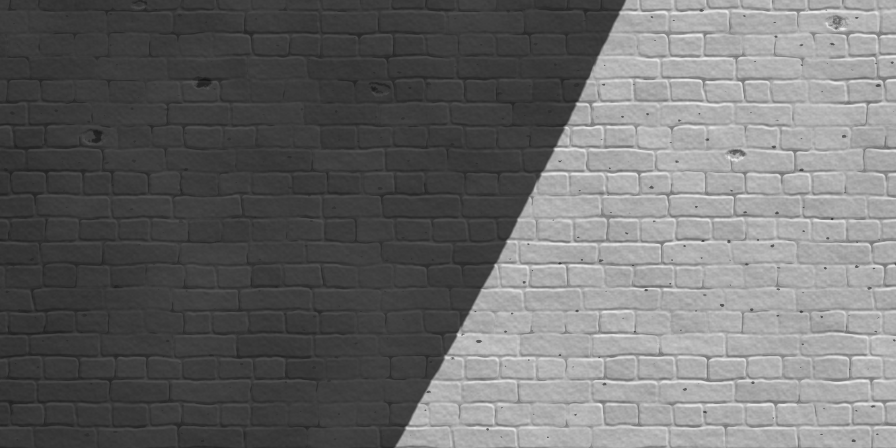
A Shadertoy shader for this texture:

```glsl
const float COURSE = 0.0516;          // height of one row of bricks
const float STRETCHER = 0.156;        // long brick; a header is half as long
const float ROW_ORIGIN = 0.667;
const float STRETCHER_ORIGIN = 0.693;
const float HEADER_ORIGIN = 0.719;
const float CORNER = 0.010;           // rounding of the brick corners
const float RELIEF = 0.0040;          // how far bricks stand proud
const vec2 LIGHT = vec2(0.35, 0.94);
const float SUN_TONE = 0.685;
const float SHADE_TONE = 0.238;
const float SUN_GAIN = 0.24;
const float SHADE_GAIN = 0.075;
const float SHADOW_FOOT = 0.880;      // shadow edge at the bottom and top
const float SHADOW_HEAD = 1.396;
const float SHADOW_BOW = 0.055;
const float PIT_CELL = 0.055;
const int CHIPS = 6;
// Larger chips: position, radius
const vec3 CHIP[CHIPS] = vec3[CHIPS](
    vec3(1.642, 0.654, 0.026), vec3(0.208, 0.695, 0.032),
    vec3(0.846, 0.802, 0.028), vec3(0.450, 0.815, 0.026),
    vec3(1.870, 0.948, 0.030), vec3(0.315, 0.990, 0.020));

float hash(vec2 p) {
    return fract(sin(dot(p, vec2(127.1, 311.7))) * 43758.5453);
}

float noise(vec2 p) {
    vec2 i = floor(p), f = fract(p);
    f = f * f * (3.0 - 2.0 * f);
    return mix(mix(hash(i), hash(i + vec2(1, 0)), f.x),
               mix(hash(i + vec2(0, 1)), hash(i + vec2(1, 1)), f.x), f.y);
}

float fbm(vec2 p) {
    float sum = 0.0, amp = 0.5;
    for (int i = 0; i < 4; i++) {
        sum += amp * noise(p);
        p = p * 2.03 + 17.3;
        amp *= 0.5;
    }
    return sum;
}

// English bond: x = distance to the nearest joint, y = random value of the brick
vec2 brick(vec2 p) {
    p += 0.007 * (vec2(noise(p * 17.0), noise(p * 15.0 + 40.0)) - 0.5);
    p += 0.003 * (vec2(noise(p * 65.0), noise(p * 60.0 + 9.0)) - 0.5);
    float v = (p.y - ROW_ORIGIN) / COURSE;
    float row = floor(v);
    float header = 1.0 - mod(row, 2.0);
    float width = STRETCHER * (1.0 - 0.5 * header);
    float u = (p.x - mix(STRETCHER_ORIGIN, HEADER_ORIGIN, header)) / width;
    u += 0.16 * (hash(vec2(row, 3.0)) - 0.5);
    float k = floor(u + 0.5);
    float joint = k + 0.22 * (hash(vec2(k, row)) - 0.5);
    vec2 gap = vec2(abs(u - joint) * width, (0.5 - abs(fract(v) - 0.5)) * COURSE);
    float d = CORNER - length(max(CORNER - gap, 0.0));
    return vec2(d, hash(vec2(k + step(joint, u), row + 50.0)));
}

// Thick paint hides the joints in places, most of all at the upper left
float paintFade(vec2 p) {
    float patched = smoothstep(0.42, 0.25, p.x) * smoothstep(0.74, 0.86, p.y);
    return mix(0.35, 1.1, smoothstep(0.2, 0.75, noise(p * 11.0 + 5.0)))
         * (1.0 - 0.7 * patched);
}

float chipMask(vec2 p) {
    float mask = 0.0;
    for (int i = 0; i < CHIPS; i++) {
        vec2 q = (p - CHIP[i].xy) * vec2(1.0, 1.8);
        float r = length(q) + 0.022 * (fbm(p * 75.0) - 0.5);
        mask = max(mask, smoothstep(CHIP[i].z, CHIP[i].z * 0.55, r));
    }
    return mask;
}

float height(vec2 p) {
    float body = smoothstep(0.0, 0.0065, brick(p).x) * paintFade(p);
    float lumps = 0.0045 * fbm(p * vec2(24.0, 36.0)) + 0.0013 * noise(p * 120.0);
    return RELIEF * body + lumps - 0.005 * chipMask(p);
}

// Small scattered holes
float pits(vec2 p, float px) {
    vec2 cell = floor(p / PIT_CELL);
    vec2 at = 0.2 + 0.6 * vec2(hash(cell + 7.0), hash(cell + 23.0));
    vec2 q = (p - (cell + at) * PIT_CELL) * vec2(0.8, 1.2);
    float radius = mix(0.001, 0.0042, pow(hash(cell + 61.0), 3.0));
    float r = length(q) + 0.003 * (noise(p * 260.0) - 0.5);
    return step(0.45, hash(cell + 90.0)) * smoothstep(radius + px, radius - px, r);
}

void mainImage(out vec4 fragColor, in vec2 fragCoord) {
    vec2 p = fragCoord / iResolution.y;
    float px = 0.7 / iResolution.y;

    // Relief lit from above
    float e = 0.0022;
    float h = height(p);
    float slope = (height(p - LIGHT * e) - height(p + LIGHT * e)) / (2.0 * e);
    slope = clamp(slope, -1.0, 0.9);

    // Slanted shadow edge, nudged by the relief
    float edge = mix(SHADOW_FOOT, SHADOW_HEAD, p.y) + SHADOW_BOW * p.y * (1.0 - p.y);
    edge += 0.8 * (h - 0.005);
    float sun = smoothstep(-0.0025 - px, 0.0025 + px, p.x - edge);

    // Wall tones
    vec2 b = brick(p);
    float cloud = fbm(p * 5.0) - 0.47;
    float grain = noise(p * 230.0) - 0.5;
    float lit = SUN_TONE + 0.05 * (b.y - 0.5) + 0.06 * cloud + 0.035 * grain;
    float dim = SHADE_TONE + 0.025 * (b.y - 0.5) + 0.05 * cloud + 0.014 * grain;
    dim -= 0.02 * smoothstep(0.5, 0.0, p.x);
    float tone = mix(dim + SHADE_GAIN * slope, lit + SUN_GAIN * slope, sun);

    // Broken creases, pits and chips
    float crease = smoothstep(0.0028, 0.0, b.x) * smoothstep(0.52, 0.8, noise(p * 38.0));
    tone *= 1.0 - 0.28 * crease;
    tone *= 1.0 - mix(0.2, 0.5, sun) * pits(p, px);
    tone *= 1.0 - 0.45 * chipMask(p) * smoothstep(0.42, 0.62, fbm(p * 60.0 + 3.0));

    fragColor = vec4(vec3(clamp(tone, 0.0, 1.0)), 1.0);
}
```
